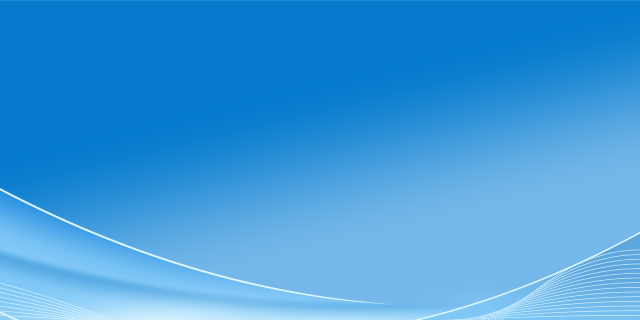
Write a Shadertoy shader that draws this background.

```glsl
// Blue diagonal gradient with a glowing swoosh and fans of fine white lines.
#define TILT 0.24
#define LEFT_LINES 8
#define RIGHT_LINES 15
#define FAN_START 1.302
#define LINE_HALF_WIDTH 0.0031
#define FINE_HALF_WIDTH 0.0013

const vec3 DEEP = vec3(0.02, 0.48, 0.805);
const vec3 SKY = vec3(0.455, 0.718, 0.91);
const vec3 AZURE = vec3(0.14, 0.55, 0.875);
const vec3 PALE = vec3(0.50, 0.78, 0.965);
const vec3 SHADE = vec3(0.33, 0.66, 0.89);
const vec3 ICE = vec3(0.86, 0.96, 1.0);

float pixel() { return 1.0 / iResolution.y; }

// Coverage of the area below a curve; gap is curve height minus y
float below(float gap) { return smoothstep(-pixel(), pixel(), gap); }

// Smooth line; the slope turns vertical gap into distance
float stroke(float gap, float slope, float halfWidth) {
    float d = abs(gap) * inversesqrt(1.0 + slope * slope);
    return 1.0 - smoothstep(halfWidth - 0.6 * pixel(), halfWidth + 0.6 * pixel(), d);
}

float glow(vec2 p, vec2 center, vec2 size) {
    vec2 q = (p - center) / size;
    return exp(-dot(q, q));
}

float swooshHeight(float x) { return 0.409 + x * (0.187 * x - 0.523); }
float bandHeight(float x) { return 0.206 + x * (0.13 * x - 0.29); }
float fanHeight(float x) {
    float u = max(x - FAN_START, -0.5);
    return u * (0.239 + 0.218 * u);
}

vec3 backdrop(vec2 p) {
    float s = p.y - TILT * p.x;
    vec3 color = mix(SKY, DEEP, smoothstep(-0.04, 0.51, s));
    return mix(color, SKY, 0.25 * smoothstep(1.0 - 2.0 * pixel(), 1.0, p.y));
}

// Layered light beneath the long curve
vec3 swoosh(vec2 p) {
    float depth = swooshHeight(p.x) - p.y;
    float bandGap = bandHeight(p.x) - p.y;
    vec3 upper = mix(AZURE, PALE, smoothstep(-0.03, 0.17, depth + 0.14 * p.x));
    vec3 lower = mix(SHADE, PALE, smoothstep(0.0, 0.075, bandGap + 0.02 * p.x));
    vec3 color = mix(upper, lower, smoothstep(-0.022, 0.008, bandGap));
    color = mix(color, ICE, 0.95 * glow(p, vec2(0.50, -0.02), vec2(0.36, 0.075)));
    return mix(color, ICE, 0.60 * glow(p, vec2(1.08, -0.01), vec2(0.42, 0.035)));
}

// Fine lines spreading from the lower left corner
float leftFan(vec2 p) {
    float ink = 0.0;
    for (int i = 0; i < LEFT_LINES; i++) {
        float k = float(i) / float(LEFT_LINES);
        float start = 0.115 * (1.0 - k);
        float end = mix(0.35, 0.23, k);
        float x = p.x / end;
        float gap = start * (1.0 - x * (0.8 + 0.2 * x)) - p.y;
        ink = max(ink, stroke(gap, start / end, FINE_HALF_WIDTH));
    }
    float corner = 0.024 - 0.45 * p.x - p.y;
    return max(0.75 * ink, stroke(corner, 0.45, LINE_HALF_WIDTH));
}

// Arcs that level out at the right side and cross near the lower edge
float rightFan(vec2 p) {
    float ink = 0.0;
    for (int i = 0; i < RIGHT_LINES; i++) {
        float k = float(i) / float(RIGHT_LINES);
        float height = 0.219 - 0.219 * k;
        float reach = mix(0.43, 0.60, k);
        float x = (2.0 - p.x) / reach;
        float gap = height * (1.0 - x * x) - p.y;
        float slope = 2.0 * height * x / reach;
        ink = max(ink, stroke(gap, slope, FINE_HALF_WIDTH));
    }
    return 0.72 * ink;
}

void mainImage(out vec4 fragColor, in vec2 fragCoord) {
    vec2 p = fragCoord / iResolution.xy * vec2(2.0, 1.0);
    vec3 color = backdrop(p);

    // Swoosh body, fading out to the right
    float swooshGap = swooshHeight(p.x) - p.y;
    float body = below(swooshGap) * (1.0 - smoothstep(1.35, 1.62, p.x));
    color = mix(color, swoosh(p), body);
    color = mix(color, PALE, 0.5 * glow(p, vec2(1.50, 0.06), vec2(0.13, 0.035)));

    // Tapered highlight on the long curve
    float taper = 1.0 - smoothstep(0.75, 1.27, p.x);
    float highlight = stroke(swooshGap, 0.374 * p.x - 0.523, LINE_HALF_WIDTH * mix(0.4, 1.0, taper));
    color = mix(color, ICE, highlight * (1.0 - smoothstep(1.08, 1.27, p.x)));
    color = mix(color, ICE, leftFan(p));

    // Right wing with its line fan and bright rim
    float fanGap = fanHeight(p.x) - p.y;
    vec3 wing = mix(PALE, vec3(0.37, 0.65, 0.87), smoothstep(1.4, 1.9, p.x) * smoothstep(-0.05, 0.16, p.y));
    wing = mix(wing, ICE, rightFan(p));
    color = mix(color, wing, below(fanGap));
    float rimSlope = 0.239 + 0.436 * (p.x - FAN_START);
    color = mix(color, ICE, stroke(fanGap, rimSlope, 0.8 * LINE_HALF_WIDTH));

    fragColor = vec4(color, 1.0);
}
```
